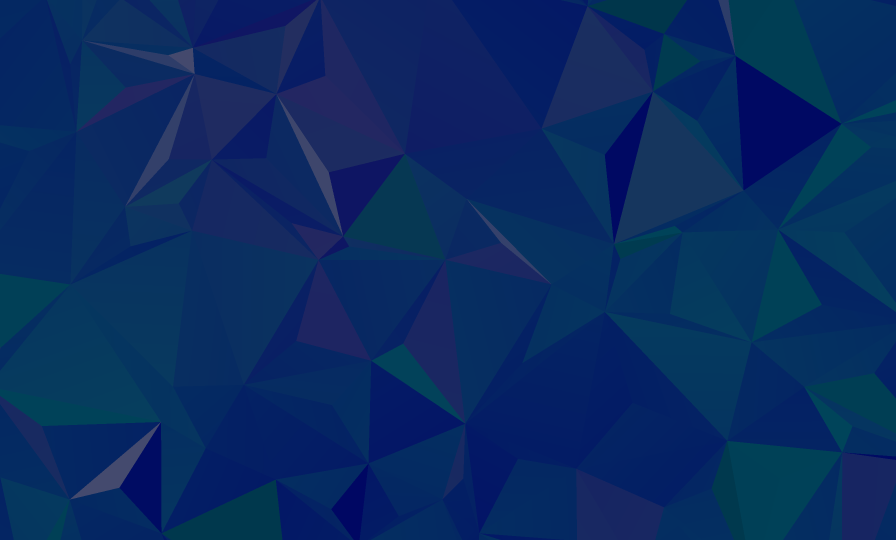
Give the GLSL for this background, as a Shadertoy shader.

```glsl
float hash(vec2 p) {
    vec3 q = fract(vec3(p.xyx) * vec3(0.1031, 0.1030, 0.0973));
    q += dot(q, q.yzx + 33.33);
    return fract((q.x + q.y) * q.z);
}

float cross2(vec2 a, vec2 b) { return a.x * b.y - a.y * b.x; }

bool inside(vec2 p, vec2 a, vec2 b, vec2 c) {
    return min(cross2(b - a, p - a), min(cross2(c - b, p - b), cross2(a - c, p - c))) >= -1e-5;
}

// One jittered mesh vertex per cell
vec2 node(vec2 cell) {
    return cell + 0.5 + 0.9 * (vec2(hash(cell + 61.0), hash(cell + 127.0)) - 0.5);
}

// Corners of the triangle holding p, and its id
vec2 findFacet(vec2 p, out vec2 a, out vec2 b, out vec2 c) {
    vec2 id = floor(p);
    a = id;
    b = id + vec2(1, 0);
    c = id + 1.0;
    for (int k = 0; k < 4; k++) {
        vec2 o = floor(p) - vec2(k & 1, k >> 1);
        vec2 q0 = node(o), q1 = node(o + vec2(1, 0));
        vec2 q2 = node(o + 1.0), q3 = node(o + vec2(0, 1));

        // Prefer the shorter diagonal that stays within the quad
        vec2 d = q2 - q0, e = q3 - q1;
        bool dFits = cross2(d, q1 - q0) < 0.0 && cross2(d, q3 - q0) > 0.0;
        bool eFits = cross2(e, q0 - q1) > 0.0 && cross2(e, q2 - q1) < 0.0;
        if (!dFits || (eFits && dot(e, e) < dot(d, d))) {
            vec2 first = q0;
            q0 = q1; q1 = q2; q2 = q3; q3 = first;
        }
        bool lower = inside(p, q0, q1, q2);
        if (lower || inside(p, q0, q2, q3)) {
            a = q0;
            b = lower ? q1 : q2;
            c = lower ? q2 : q3;
            id = vec2(2.0 * o.x + (lower ? 0.0 : 1.0), 4.0 * o.y);
            break;
        }
    }

    // Split some triangles around an inner point
    if (hash(id + 211.0) < 0.48) {
        vec3 w = 0.2 + vec3(hash(id + 17.0), hash(id + 37.0), hash(id + 83.0));
        vec2 m = (a * w.x + b * w.y + c * w.z) / (w.x + w.y + w.z);
        if (inside(p, a, b, m)) { c = m; id.y += 1.0; }
        else if (inside(p, b, c, m)) { a = m; id.y += 2.0; }
        else { b = m; id.y += 3.0; }
    }
    return id;
}

vec3 facetColor(vec2 uv) {
    mat2 turn = mat2(0.88, 0.475, -0.475, 0.88);
    vec2 p = turn * uv * 5.3 + 40.0, a, b, c;
    vec2 id = findFacet(p, a, b, c);
    vec2 center = (a + b + c) / 3.0;
    vec2 place = (center - 40.0) * turn / 5.3;
    float area = 0.5 * cross2(b - a, c - a);
    float pick = hash(id + 301.0), tint = hash(id + 419.0);

    // Regional drift, facet tone and a slight slope across each facet
    float region = 0.14 * cos(4.2 * place.x) + 0.07 * sin(7.0 * place.y - 2.0 * place.x);
    float angle = 6.283 * hash(id + 503.0);
    float tone = 0.57 + region + 0.62 * (hash(id + 607.0) - 0.5)
               + 0.14 * dot(p - center, vec2(cos(angle), sin(angle)));
    vec3 col = mix(vec3(0.01, 0.07, 0.405), vec3(0.02, 0.23, 0.37), clamp(tone, -0.2, 1.15));

    // Teal gathers on the right, violet at the upper left
    float tealShare = 0.03 + 0.17 * smoothstep(0.9, 1.5, place.x);
    if (pick < tealShare) col = mix(vec3(0.0, 0.21, 0.29), vec3(0.0, 0.27, 0.36), tint);
    else if (pick > 0.955) col = vec3(0.0, 0.02 + 0.04 * tint, 0.39);
    vec2 away = place - vec2(0.55, 0.82);
    float violet = 0.85 * exp(-9.0 * dot(away, away)) * tint + 0.5 * step(0.96, tint);
    col = mix(col, vec3(0.17, 0.16, 0.38), min(violet, 0.8));

    // Pale slivers
    float paleShare = area < 0.14 ? 0.13 : 0.008;
    if (hash(id + 709.0) < paleShare) col = mix(vec3(0.16, 0.23, 0.41), vec3(0.27, 0.29, 0.43), tint);
    return col;
}

void mainImage(out vec4 fragColor, in vec2 fragCoord) {
    // Average a 3 x 3 grid of samples for smooth edges
    vec3 sum = vec3(0);
    for (int i = 0; i < 9; i++) {
        vec2 offset = (vec2(i % 3, i / 3) - 1.0) / 3.0;
        sum += facetColor((fragCoord + offset) / iResolution.y);
    }
    fragColor = vec4(sum / 9.0, 1.0);
}
```
